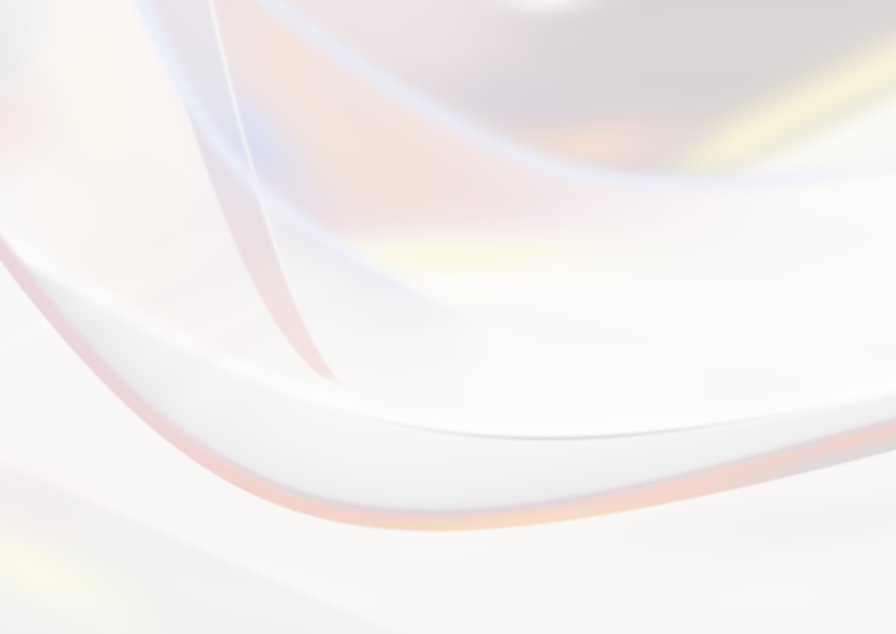
Give the GLSL for this background, as a Shadertoy shader.

```glsl
// Pale iridescent silk: broad curved folds over a warm white ground.
// Each fold is a hyperbola with a signed distance; soft glows and edge
// bands tint the cloth, and stretched gradient noise adds a faint sheen.

vec2 gradientAt(vec2 cell) {
    float h = 6.28 * fract(sin(dot(cell, vec2(127.1, 311.7))) * 4375.5);
    return vec2(cos(h), sin(h));
}

float gradientNoise(vec2 p) {
    vec2 i = floor(p), f = fract(p), w = f * f * (3. - 2. * f), e = vec2(1, 0);
    float low = mix(dot(gradientAt(i), f), dot(gradientAt(i + e), f - e), w.x);
    float high = mix(dot(gradientAt(i + e.yx), f - e.yx), dot(gradientAt(i + 1.), f - 1.), w.x);
    return mix(low, high, w.y);
}

// Signed distance above a bend: mean slope, slope change, bend width
float fold(vec2 p, float slope, float change, float width) {
    float s = length(vec2(p.x, width));
    float grade = (slope + change * p.x / s) * iResolution.y / iResolution.x;
    return (p.y - slope * p.x - change * s) / length(vec2(1, grade));
}

// Soft ellipse: center and radii, turned by an angle
float glow(vec2 p, vec4 oval, float angle) {
    float c = cos(angle), s = sin(angle);
    vec2 q = mat2(c, -s, s, c) * (p - oval.xy) / oval.zw;
    return exp(-dot(q, q));
}

float band(float d, float width) { return exp(-d * d / (width * width)); }

void dye(inout vec3 cloth, vec3 color, float amount) { cloth = mix(cloth, color, clamp(amount, 0., 1.)); }

void mainImage(out vec4 fragColor, in vec2 fragCoord) {
    vec2 p = fragCoord / iResolution.xy;
    float topFold = fold(p - vec2(.605, .6045), -.45, .7, .2);
    float midFold = fold(p - vec2(.215, .654), -2.3, 1.7, .1);
    float lowFold = fold(p - vec2(.42, .002), -.33, .8, .42);
    float hem = fold(p - vec2(.226, .035 * exp(-6. * p.x) - .128), -.87, 1.32, .29);
    float aboveMid = smoothstep(-.004, .008, midFold);
    float aboveHem = smoothstep(-.003, .004, hem);

    // Warm ground with blush and grey on the left
    vec3 cloth = vec3(.987, .984, .977);
    dye(cloth, vec3(.965, .94, .935), .75 * glow(p, vec4(.17, .64, .14, .3), .2));
    dye(cloth, vec3(.91, .91, .93), .8 * glow(p, vec4(0, .93, .06, .16), 0.));
    dye(cloth, vec3(.97, .9, .88), .6 * glow(p, vec4(0, .8, .06, .08), -.8));
    dye(cloth, vec3(.985, .965, .935), .8 * glow(p, vec4(.11, .85, .06, .2), .1));

    // Lavender shadow beneath the middle fold
    float shade = (1. - aboveMid) * exp(min(midFold, 0.) / .08) * smoothstep(.19, .28, p.x);
    dye(cloth, vec3(.91, .9, .93), .8 * shade * (1. - smoothstep(.4, .56, p.x)));

    // Peach, lilac and blue panel above the middle fold
    float panel = aboveMid * smoothstep(.56, .69, p.y) * (1. - smoothstep(.5, .9, p.x));
    dye(cloth, vec3(.945, .895, .905), panel);
    dye(cloth, vec3(.955, .885, .835), .8 * panel * glow(p, vec4(.41, .74, .13, .1), -.7));
    dye(cloth, vec3(.965, .9, .85), .7 * panel * glow(p, vec4(.32, .92, .04, .12), .2));
    dye(cloth, vec3(.925, .865, .91), .6 * panel * glow(p, vec4(.35, .65, .09, .04), -.6));
    dye(cloth, vec3(.85, .875, .95), .9 * panel * glow(p, vec4(.275, .785, .11, .045), -1.));
    dye(cloth, vec3(.99, .98, .89), .8 * aboveMid * glow(p, vec4(.5, .595, .15, .03), 0.));

    // Narrow petal and its long bright seam
    float rise = max(p.y - .382, 0.), root = sqrt(rise);
    float seam = p.x - .404 + .18 * root + .045 * rise;
    float beforeSeam = 1. - smoothstep(-.003, .003, seam);
    float petal = smoothstep(-.003, .004, p.x - .404 + .293 * root) * beforeSeam * smoothstep(0., .04, rise);
    vec3 petalColor = mix(vec3(.95, .87, .86), vec3(.89, .86, .89), smoothstep(.45, .75, p.y));
    dye(cloth, petalColor, .8 * petal * (1. - aboveMid));
    dye(cloth, vec3(.9, .9, .935), .6 * aboveMid * beforeSeam * smoothstep(.7, .85, p.y));
    dye(cloth, vec3(.98), .65 * band(seam, .003) * smoothstep(.4, .6, p.y));
    dye(cloth, vec3(.93, .945, .985), .8 * band(midFold - .006, .014) * (1. - smoothstep(.35, .54, p.x)));

    // Grey rose panel above the top fold, with a yellow ray
    vec3 rose = mix(vec3(.935, .895, .9), vec3(.86, .835, .84), smoothstep(.46, .66, p.x));
    dye(rose, vec3(.85, .83, .87), .7 * glow(p, vec4(.58, .84, .12, .05), -.3));
    dye(rose, vec3(.96, .875, .835), .9 * glow(p, vec4(.66, .77, .1, .04), .15));
    dye(rose, vec3(.98), .8 * glow(p, vec4(.61, 1, .05, .02), 0.));
    float ray = p.y - .2 - .7 * p.x;
    dye(rose, vec3(.985, .98, .97), (1. - smoothstep(-.08, 0., ray)) * smoothstep(.74, .85, p.x));
    dye(rose, vec3(.985, .97, .85), .9 * band(ray, .045) * smoothstep(.7, .84, p.x));
    dye(cloth, rose, smoothstep(-.006, .008, topFold));
    dye(cloth, vec3(.925, .93, .975), band(topFold, .018) * (.8 - .5 * smoothstep(.8, 1., p.x)));

    // Silver sheet between the lower fold and the hem
    float sheet = 1. - smoothstep(-.012, .004, lowFold);
    dye(cloth, vec3(.96), .8 * sheet);
    dye(cloth, vec3(.895, .895, .905), .7 * sheet * exp(-max(hem - .03, 0.) / .045));
    dye(cloth, vec3(1), .5 * band(lowFold - .012, .014));
    dye(cloth, vec3(.82), .65 * band(lowFold, .004) * band(p.x - .64, .17));

    // Rose hem, warm at its lowest point and grey on the right
    vec3 hemColor = mix(vec3(.92, .83, .85), vec3(.95, .81, .78), smoothstep(.1, .3, p.x));
    float underside = 1. - smoothstep(.005, .035, hem);
    dye(hemColor, vec3(.98, .86, .75), band(p.x - .58, .16) * underside);
    dye(hemColor, vec3(.86, .845, .85), smoothstep(.75, .95, p.x) * underside);
    float inner = hem - mix(.03, .046, smoothstep(.5, 1., p.x));
    dye(cloth, hemColor, .85 - .85 * smoothstep(-.012, .006, inner));
    dye(cloth, vec3(.86, .79, .81), .5 * band(inner, .006) * smoothstep(.15, .3, p.x));

    // Quiet lower cloth
    vec3 lower = vec3(.978, .971, .966);
    float veil = 1. - smoothstep(-.01, .008, p.y - .27 + .6 * p.x);
    dye(lower, vec3(.94), .8 * veil * (1. - smoothstep(.3, .58, p.x)));
    dye(lower, vec3(.99, .982, .91), .85 * glow(p, vec4(.04, .1, .12, .045), -.55));
    dye(lower, vec3(.96, .925, .925), .6 * glow(p, vec4(.02, .21, .1, .05), -.5));
    dye(lower, vec3(.95), .7 * glow(p, vec4(.9, .17, .25, .05), .2));
    cloth = mix(lower, cloth, aboveHem);

    // Satin sheen along the folds
    float across = mix(hem, topFold, smoothstep(.3, .7, p.y));
    cloth += .012 * gradientNoise(vec2(4. * p.x, 16. * across));
    fragColor = vec4(clamp(cloth, 0., 1.), 1);
}
```
